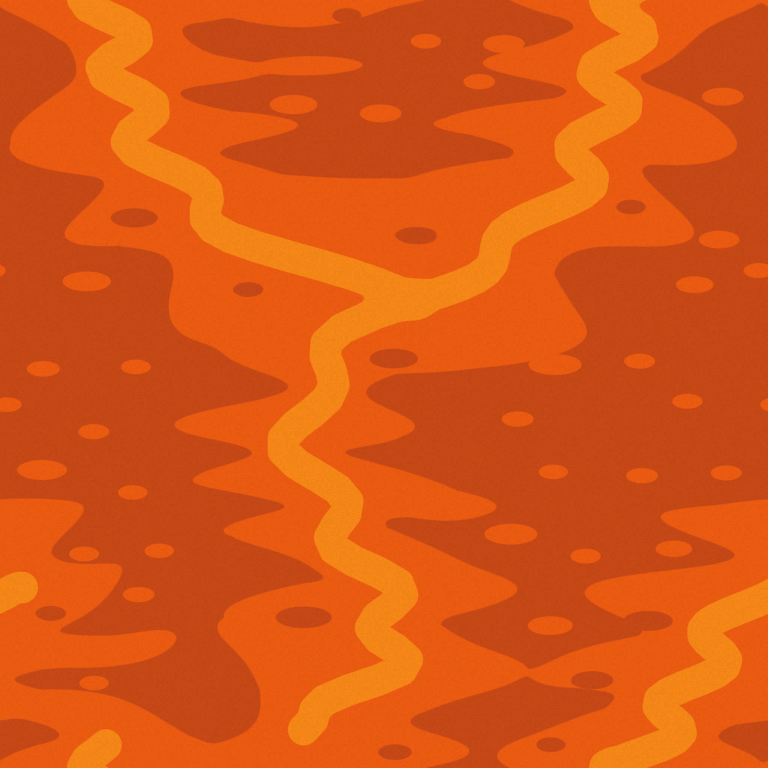
Give the GLSL for this texture, as a WebGL 2 fragment shader.

```glsl
#version 300 es
precision highp float;
// Seamless flat lava field: winding bright streams, lobed glowing banks and speckled crust.

uniform vec2 u_resolution;
out vec4 fragColor;

const vec3 CRUST = vec3(0.770, 0.280, 0.085);
const vec3 GLOW = vec3(0.915, 0.352, 0.067);
const vec3 STREAM = vec3(0.955, 0.522, 0.090);
const float STREAM_RADIUS = 0.0205;
const float MEANDERS = 9.0;
const float MEANDER_SIZE = 0.029;
const float JUNCTION_BLEND = 0.015;
const float BANK_WIDTH = 0.097;
const float LOBE_SIZE = 0.047;
const float LOBE_VARIATION = 0.06;
const vec2 SPOT_GRID = vec2(9.0, 12.0);
const float SPOT_SHARE = 0.88;
const float GRAIN = 0.035;
const float GRAIN_CELLS = 512.0;
const int CURVE_STEPS = 36;
const float TAU = 6.2831853;

float hash(vec2 p) {
    vec3 q = fract(p.xyx * 0.1031);
    q += dot(q, q.yzx + 33.33);
    return fract((q.x + q.y) * q.z);
}

// Value noise that wraps after a whole number of cells
float noise(vec2 p, vec2 cells) {
    vec2 i = floor(p * cells);
    vec2 f = fract(p * cells);
    f = f * f * f * (f * (f * 6.0 - 15.0) + 10.0);
    vec2 a = mod(i, cells);
    vec2 b = mod(i + 1.0, cells);
    return mix(mix(hash(a), hash(vec2(b.x, a.y)), f.x),
               mix(hash(vec2(a.x, b.y)), hash(b), f.x), f.y);
}

float smoothMin(float a, float b) {
    float h = max(JUNCTION_BLEND - abs(a - b), 0.0) / JUNCTION_BLEND;
    return min(a, b) - h * h * JUNCTION_BLEND * 0.25;
}

// Sideways swing of the streams, slower in the lower half
float meander(float y) {
    float t = 1.0 - y;
    float lag = 0.28 + 0.36 * cos(TAU * (t - 0.74));
    return MEANDER_SIZE * cos(TAU * (MEANDERS * (t - 0.029) - lag));
}

// Wrapped distance to a meandering cubic curve
float curveDistance(vec2 p, vec2 a, vec2 b, vec2 c, vec2 d) {
    float nearest = 1.0;
    vec2 last = a + vec2(meander(a.y), 0.0);
    for (int i = 1; i <= CURVE_STEPS; i++) {
        float t = float(i) / float(CURVE_STEPS);
        float s = 1.0 - t;
        vec2 next = s * s * s * a + 3.0 * s * t * (s * b + t * c) + t * t * t * d;
        next.x += meander(next.y);
        vec2 q = fract(p - last + 0.5) - 0.5;
        vec2 e = next - last;
        vec2 off = q - e * clamp(dot(q, e) / dot(e, e), 0.0, 1.0);
        nearest = min(nearest, dot(off, off));
        last = next;
    }
    return sqrt(nearest);
}

// Two upper branches, their shared trunk and a side stream
float streamDistance(vec2 p) {
    const vec2 fork = vec2(0.53, 0.61);
    const vec2 link = vec2(0.82, 1.0);
    float left = curveDistance(p, vec2(0.12, 1.03), vec2(0.20, 0.92), vec2(0.08, 0.74), fork);
    float right = curveDistance(p, link, vec2(0.78, 0.85), vec2(0.80, 0.72), fork);
    float trunk = curveDistance(p, fork, vec2(0.13, 0.38), vec2(0.78, 0.20), vec2(0.37, 0.05));
    float side = curveDistance(p, vec2(1.0, 0.235), vec2(0.96, 0.24), vec2(0.90, 0.08), link - vec2(0.0, 1.0));
    return smoothMin(smoothMin(left, right), smoothMin(trunk, side));
}

// Negative inside the glowing bank, whose edge swells into flat lobes
float bankField(vec2 p, float stream) {
    float phase = MEANDERS * p.y + 1.1 * noise(p, vec2(3.0, 4.0));
    float lobe = LOBE_SIZE * cos(TAU * phase);
    lobe += LOBE_VARIATION * (noise(p, vec2(5.0, 11.0)) - 0.5);
    return stream - BANK_WIDTH - lobe;
}

float coverage(float d, float w) {
    return 1.0 - smoothstep(-w, w, d);
}

void main() {
    vec2 p = gl_FragCoord.xy / u_resolution;
    float edge = 0.8 / min(u_resolution.x, u_resolution.y);
    float stream = streamDistance(p);
    float bank = bankField(p, stream);
    vec3 color = mix(CRUST, GLOW, coverage(bank, max(0.8 * fwidth(bank), 0.00001)));

    // One flat oval per staggered cell, kept clear of banks and streams
    vec2 g = p * SPOT_GRID;
    float stagger = 0.5 * mod(floor(g.y), 2.0);
    vec2 cell = floor(g - vec2(stagger, 0.0));
    vec2 id = mod(cell, SPOT_GRID) + 17.0;
    vec2 jitter = (vec2(hash(id), hash(id + 41.0)) - 0.5) * vec2(0.3, 0.55);
    vec2 center = (cell + 0.5 + jitter + vec2(stagger, 0.0)) / SPOT_GRID;
    float size = hash(id + 83.0);
    vec2 radius = mix(vec2(0.019, 0.0095), vec2(0.038, 0.0145), size * size);
    vec2 q = p - center;
    float k = length(q / radius);
    float oval = k * (k - 1.0) / max(length(q / (radius * radius)), 0.001);
    float spot = coverage(oval, edge) * step(hash(id + 127.0), SPOT_SHARE);
    float centerStream = streamDistance(center);
    float centerBank = bankField(center, centerStream);
    if (centerBank > 0.033) color = mix(color, GLOW, spot);
    if (centerBank < -0.025 && centerStream > radius.x + 0.03) color = mix(color, CRUST, spot);

    color = mix(color, STREAM, coverage(stream - STREAM_RADIUS, edge));

    // Fine paper grain
    color *= 1.0 + GRAIN * (hash(floor(p * GRAIN_CELLS) + 7.0) - 0.5);
    fragColor = vec4(color, 1.0);
}
```
